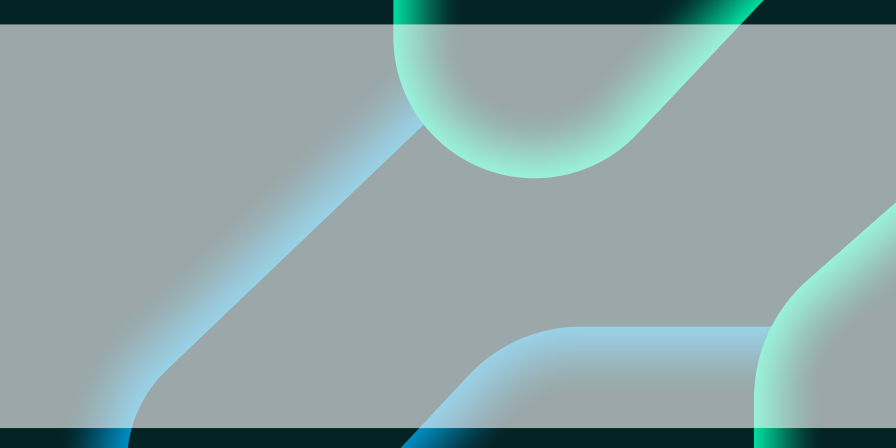
Give the GLSL for this background, as a WebGL 1 fragment shader.

```glsl
precision highp float;

uniform vec2 u_resolution;

float cross2(vec2 a, vec2 b) {
  return a.x * b.y - a.y * b.x;
}

float rayDistance(vec2 p, vec2 dir) {
  return length(p - dir * max(dot(p, dir), 0.0));
}

// Signed distance to a wedge swept counterclockwise from one ray
// to the other, grown by a radius to round its tip.
float roundedWedge(vec2 p, vec2 fromDir, vec2 toDir, float radius) {
  fromDir = normalize(fromDir);
  toDir = normalize(toDir);
  float d = min(rayDistance(p, fromDir), rayDistance(p, toDir));
  bool inside = cross2(fromDir, p) > 0.0 && cross2(p, toDir) > 0.0;
  return (inside ? -d : d) - radius;
}

float coverage(float d) {
  return clamp(0.5 - d * u_resolution.y, 0.0, 1.0);
}

// Opaque panel whose rim glows inward and fades into the base colour.
vec3 glowPanel(vec3 under, vec3 base, vec3 glow, float d) {
  float rim = 1.0 - smoothstep(-0.05, 0.16, -d);
  return mix(under, mix(base, glow, rim), coverage(d));
}

void main() {
  vec2 p = gl_FragCoord.xy / u_resolution.y;
  vec3 base = vec3(0.015, 0.137, 0.145);
  vec3 blue = vec3(0.0, 0.62, 0.86);
  vec3 green = vec3(0.0, 0.98, 0.70);

  // Blue panels; the left one lies outside its wedge
  float leftBlue = -roundedWedge(p - vec2(0.570, -0.033), vec2(0.0, -1.0), vec2(0.723, 0.690), 0.2865);
  float lowerBlue = roundedWedge(p - vec2(1.297, -0.073), vec2(-0.683, -0.730), vec2(1.0, 0.0), 0.344);
  vec3 color = glowPanel(base, base, blue, leftBlue);
  color = glowPanel(color, base, blue, lowerBlue);

  // Green panels in front
  float topGreen = roundedWedge(p - vec2(1.193, 0.917), vec2(0.687, 0.727), vec2(0.0, 1.0), 0.315);
  float rightGreen = roundedWedge(p - vec2(2.036, 0.110), vec2(0.0, -1.0), vec2(0.750, 0.661), 0.353);
  color = glowPanel(color, base, green, topGreen);
  color = glowPanel(color, base, green, rightGreen);

  // Translucent white band
  float band = coverage(abs(p.y - 0.495) - 0.4505);
  color = mix(color, vec3(1.0), 0.6 * band);

  gl_FragColor = vec4(color, 1.0);
}
```
